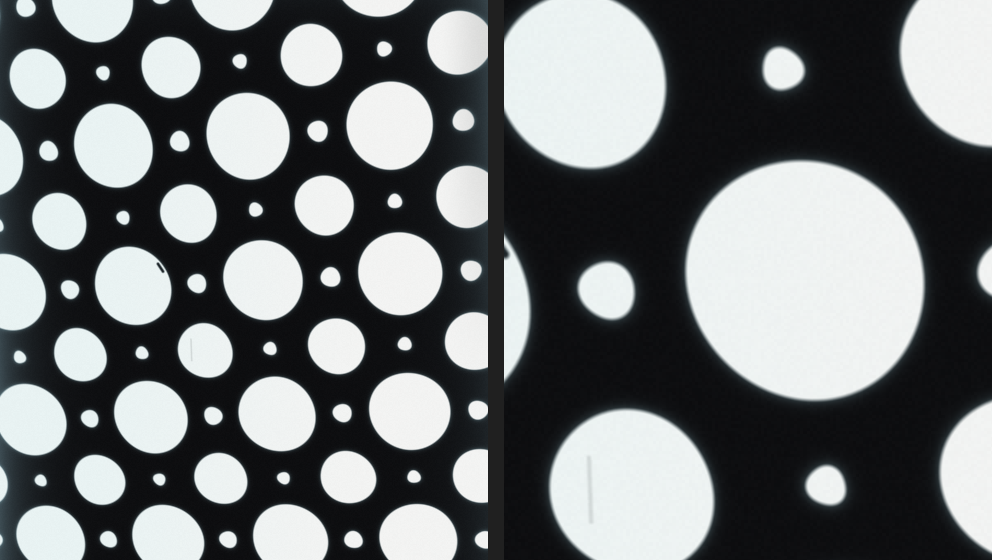
Left, the full canvas; right, a detail of the centre.
Give the GLSL for this pattern, as a Shadertoy shader.

```glsl
// White dots of four sizes on a glossy black sheet, seen slightly in perspective.

const vec4 DOT_RADII = vec4(0.297, 0.0715, 0.050, 0.212); // big, small, tiny, medium
const float ROW_STRETCH = 1.03;      // flattens dots along the rows' normal
const float SIZE_JITTER = 0.012;
const float EDGE_WOBBLE = 0.0025;
const float EDGE_SOFTNESS = 0.007;
const float RIM_WIDTH = 0.012;
const float GRAIN = 0.012;
const float BEND_START = 0.195;      // lens bend near the top edge
const float BEND_AMOUNT = 0.23;

const vec3 BLACK = vec3(0.052, 0.054, 0.062);
const vec3 HAZE = vec3(0.27, 0.34, 0.37);
const vec3 RIM = vec3(0.15, 0.20, 0.21);
const vec3 COOL_WHITE = vec3(0.910, 0.950, 0.950);
const vec3 WARM_WHITE = vec3(0.950, 0.952, 0.948);

// Lattice to canvas: column step, row step, origin (y points down).
const mat3 PERSPECTIVE = mat3(
    0.2350, -0.0247, -0.026,
    0.0443, 0.2757, 0.037,
    0.4427, 0.2435, 1.0);

// Worn spots: the dot's centre in the lattice, then marks relative to it.
const vec2 CHIPPED_DOT = vec2(-1.0, 1.0);
const vec2 CREASED_DOT = vec2(-0.5, 1.5);

float hash(vec2 p) {
    vec3 q = fract(p.xyx * vec3(0.1031, 0.1030, 0.0973));
    q += dot(q, q.yzx + 33.33);
    return fract((q.x + q.y) * q.z);
}

float segmentDistance(vec2 p, vec2 a, vec2 b) {
    vec2 ab = b - a;
    return length(p - a - ab * clamp(dot(p - a, ab) / dot(ab, ab), 0.0, 1.0));
}

vec2 canvasToLattice(vec2 p) {
    float bend = max(BEND_START - p.y, 0.0);
    p.y -= BEND_AMOUNT * bend * bend;
    vec3 q = inverse(PERSPECTIVE) * vec3(p, 1.0);
    return q.xy / q.z;
}

// Signed distance to the nearest dot; four sizes alternate on a half-step grid.
float dotsDistance(vec2 lattice) {
    float nearest = 1e3;
    for (int i = 0; i < 4; i++) {
        vec2 offset = 0.5 * vec2(i % 2, i / 2);
        vec2 centre = round(lattice - offset) + offset;
        vec2 local = (lattice - centre) * vec2(1.0, ROW_STRETCH);
        float seed = hash(centre * 2.0 + 40.0);
        float radius = DOT_RADII[i] * (1.0 + SIZE_JITTER * (seed - 0.5));
        float angle = atan(local.y, local.x);
        float wobble = EDGE_WOBBLE * sin(3.0 * angle + 6.28 * seed);
        nearest = min(nearest, length(local) - radius + wobble);
    }
    return nearest;
}

// Reflected light that lifts the black along the side edges.
float edgeHaze(vec2 p, float width) {
    float left = exp(-p.x / 0.045) * mix(0.45, 0.85, smoothstep(0.2, 0.75, p.y));
    float right = exp((p.x - width) / 0.05) * mix(0.65, 0.3, smoothstep(0.1, 0.8, p.y));
    return left + right + 0.12 * exp(-p.y / 0.04);
}

void mainImage(out vec4 fragColor, in vec2 fragCoord) {
    float width = iResolution.x / iResolution.y;
    vec2 p = fragCoord / iResolution.y;
    p.y = 1.0 - p.y;

    vec2 lattice = canvasToLattice(p);
    float softness = max(EDGE_SOFTNESS, 0.7 * length(fwidth(lattice)));
    float d = dotsDistance(lattice);

    // Small chip at one rim
    float chip = segmentDistance(lattice - CHIPPED_DOT, vec2(0.22, -0.155), vec2(0.25, -0.10));
    d = max(d, 0.011 - chip);
    float cover = 1.0 - smoothstep(-softness, softness, d);

    // Black ground with haze and a pale rim around the dots
    vec3 ground = mix(BLACK, HAZE, edgeHaze(p, width));
    ground += RIM * exp(-max(d, 0.0) / RIM_WIDTH);

    // White runs from cool at the left to warm, dimmed at the upper right edge
    vec3 white = mix(COOL_WHITE, WARM_WHITE, smoothstep(0.1, 0.8, p.x / width));
    white *= 1.0 - 0.10 * smoothstep(width - 0.09, width, p.x) * smoothstep(0.75, 0.1, p.y);

    // Faint crease across one dot
    float crease = segmentDistance(lattice - CREASED_DOT, vec2(-0.10, -0.09), vec2(-0.115, 0.07));
    white -= 0.10 * (1.0 - smoothstep(0.0, 0.004 + softness, crease));

    vec3 color = mix(ground, white, cover);
    color += GRAIN * (hash(floor(p * 512.0)) - 0.5);
    fragColor = vec4(clamp(color, 0.0, 1.0), 1.0);
}
```
